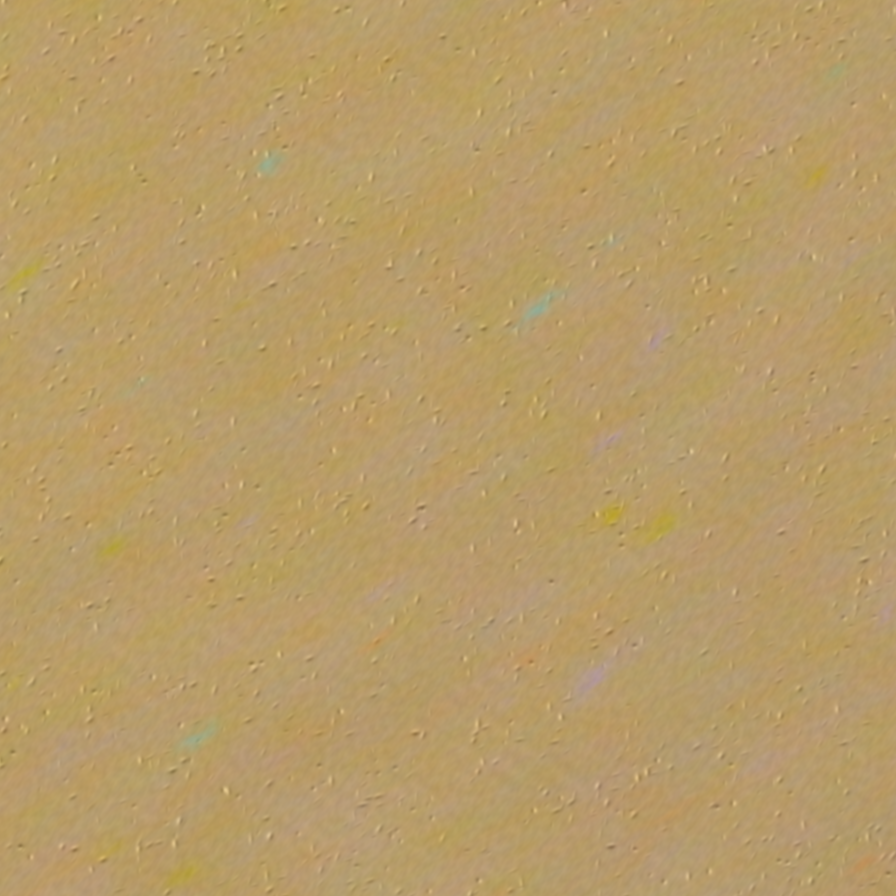
Give the GLSL for this texture, as a Shadertoy shader.

```glsl
// Fine sand: an ochre ground with faint colour drifts slanting up to the right,
// sparse tinted flecks, and clustered tiny grains, each lit on one side and
// shaded on the other. Built from gradient noise and jittered cell splats.

const vec3  SAND_COLOR    = vec3(0.720, 0.611, 0.411);
const vec3  YELLOW_TO_LILAC = vec3(-0.06, -0.02, 1.0);   // near-constant brightness
const vec3  GREEN_TO_ORANGE = vec3(1.0, -0.55, -0.20);
const vec3  YELLOW_TINT   = vec3(0.00, 0.02, -0.20);
const vec3  LILAC_TINT    = vec3(-0.01, -0.01, 0.15);
const vec3  ORANGE_TINT   = vec3(0.07, -0.04, -0.09);
const vec3  CYAN_TINT     = vec3(-0.13, 0.06, 0.14);
const float DRIFT_ANGLE   = 0.56;
const float DRIFT_STRETCH = 2.4;
const float DRIFT_BLUE    = 0.115;
const float DRIFT_RED     = 0.034;
const float FLECK_CELLS   = 13.0;
const float FLECK_CHANCE  = 0.30;
const float GRAIN_CELLS   = 85.0;
const float GRAIN_ANGLE   = 0.95;
const float GRAIN_SPREAD  = 1.5;
const float GRAIN_CONTRAST = 0.26;
const float RELIEF_CONTRAST = 0.034;

vec3 hash3(vec2 p) {
    vec3 q = fract(p.xyx * vec3(0.1031, 0.1030, 0.0973));
    q += dot(q, q.yxz + 33.33);
    return fract((q.xxy + q.yzz) * q.zyx);
}

vec2 turn(vec2 p, float angle) {
    float c = cos(angle), s = sin(angle);
    return vec2(c * p.x + s * p.y, c * p.y - s * p.x);
}

float cornerSlope(vec2 cell, vec2 offset) {
    float angle = 6.2832 * hash3(cell + 71.0).x;
    return dot(vec2(cos(angle), sin(angle)), offset);
}

// Gradient noise, roughly -0.7 to 0.7
float noise(vec2 p) {
    vec2 i = floor(p), f = p - i;
    vec2 w = f * f * f * (f * (f * 6.0 - 15.0) + 10.0);
    vec2 e = vec2(0.0, 1.0);
    return mix(mix(cornerSlope(i, f), cornerSlope(i + e.yx, f - e.yx), w.x),
               mix(cornerSlope(i + e, f - e), cornerSlope(i + e.yy, f - e.yy), w.x), w.y);
}

float drift(vec2 p) {
    return 0.55 * noise(p * 7.0) + 0.55 * noise(p * 17.0 + 31.0)
         + 0.32 * noise(p * 43.0 + 67.0);
}

// Sparse soft flecks of stronger colour, aligned with the drift
vec3 fleckTint(vec2 uv) {
    vec2 p = uv * FLECK_CELLS, home = floor(p);
    vec3 tint = vec3(0.0);
    for (int y = -1; y <= 1; y++)
    for (int x = -1; x <= 1; x++) {
        vec2 cell = home + vec2(x, y);
        vec3 place = hash3(cell + 211.0), kind = hash3(cell + 389.0);
        vec2 d = turn(p - cell - place.xy, DRIFT_ANGLE + 0.3 * (kind.y - 0.5));
        d /= vec2(mix(0.18, 0.42, kind.z), mix(0.08, 0.14, kind.y));
        vec3 color = kind.x < 0.50 ? YELLOW_TINT : kind.x < 0.76 ? LILAC_TINT
                   : kind.x < 0.93 ? ORANGE_TINT : CYAN_TINT;
        float strength = step(place.z, FLECK_CHANCE) * mix(0.25, 1.0, kind.y * kind.y);
        tint += color * strength * exp(-dot(d, d));
    }
    return tint * clamp(0.85 + 1.1 * noise(turn(uv, DRIFT_ANGLE) * vec2(45.0, 90.0)), 0.0, 1.5);
}

// Oblong grains with a bright flank and a dark flank, gathered in clusters
float grainLight(vec2 uv) {
    vec2 p = uv * GRAIN_CELLS, home = floor(p);
    float light = 0.0;
    for (int y = -1; y <= 1; y++)
    for (int x = -1; x <= 1; x++) {
        vec2 cell = home + vec2(x, y);
        vec3 place = hash3(cell + 503.0), shape = hash3(cell + 797.0);
        vec2 center = cell + place.xy;
        float cluster = noise(center / GRAIN_CELLS * 15.0 + 19.0);
        float chance = clamp(0.20 + 0.75 * cluster, 0.03, 0.6);
        vec2 d = turn(p - center, GRAIN_ANGLE + GRAIN_SPREAD * (shape.x - 0.5));
        d /= vec2(mix(0.24, 0.46, shape.y), mix(0.16, 0.24, shape.z));
        float strength = step(place.z, chance) * mix(0.22, 1.0, shape.z * shape.z);
        float flank = d.y * sign(shape.y - 0.3) + 0.5 * (shape.x - 0.5);
        light += strength * flank * exp(-dot(d, d));
    }
    return light;
}

void mainImage(out vec4 fragColor, in vec2 fragCoord) {
    vec2 uv = fragCoord / iResolution.y;

    // Slanted colour drifts
    vec2 slanted = turn(uv, DRIFT_ANGLE) * vec2(1.0, DRIFT_STRETCH);
    vec3 color = SAND_COLOR;
    color += YELLOW_TO_LILAC * DRIFT_BLUE * drift(slanted + 3.0);
    color += GREEN_TO_ORANGE * DRIFT_RED * drift(slanted + 11.0);
    color += fleckTint(uv);

    // Gentle shading: paler upper left, greyer lower right
    float slope = uv.y - uv.x;
    color += slope * vec3(0.012, 0.010, -0.012) + 0.016 * noise(slanted * 4.0 + 5.0);

    // Surface relief and grains
    vec2 relief = turn(uv, GRAIN_ANGLE) * vec2(75.0, 140.0);
    float light = RELIEF_CONTRAST * (noise(relief) + 0.5 * noise(relief * 1.9 + 43.0));
    light += GRAIN_CONTRAST * grainLight(uv);
    color += light * vec3(1.0, 0.98, 0.88);

    fragColor = vec4(clamp(color, 0.0, 1.0), 1.0);
}
```
